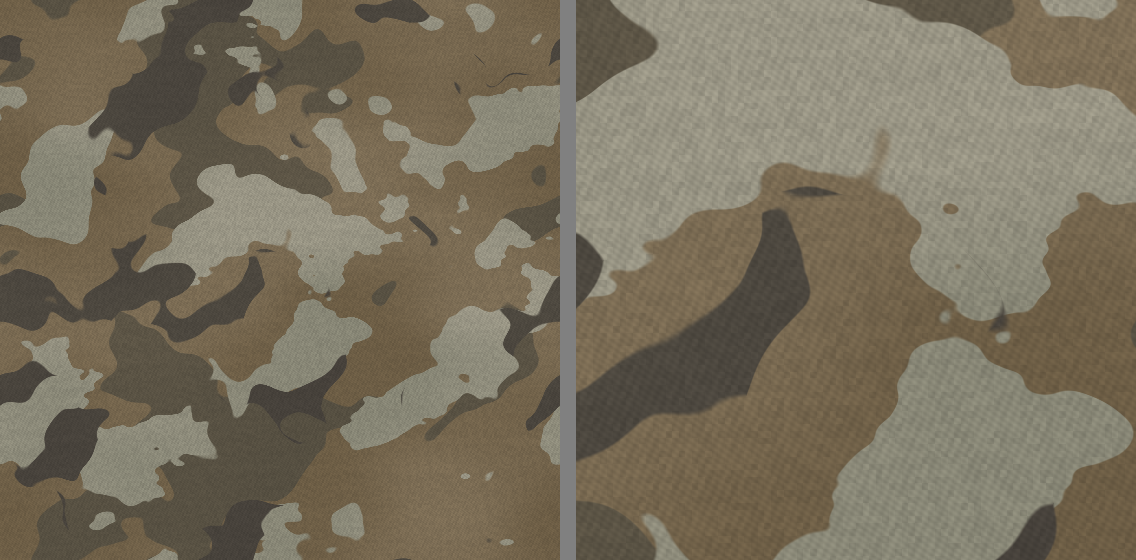
Left: the whole. Right: its middle third, enlarged.
Reproduce this pattern procedurally as a WebGL 1 fragment shader.

```glsl
precision highp float;

uniform vec2 u_resolution;

const float TAU = 6.2831853;

vec3 hash3(vec2 cell, float seed) {
    vec3 q = vec3(dot(cell, vec2(127.1, 311.7)),
                  dot(cell, vec2(269.5, 183.3)),
                  dot(cell, vec2(419.2, 371.9)));
    return fract(sin(q + seed * 17.3) * 43758.5);
}

// Cellular noise: one signed round bump per cell, wrapping after `cells` cells.
float blobs(vec2 p, vec2 cells, float seed) {
    vec2 q = p * cells;
    vec2 home = floor(q);
    float sum = 0.0;
    for (int j = -1; j <= 1; j++) {
        for (int i = -1; i <= 1; i++) {
            vec2 cell = home + vec2(float(i), float(j));
            vec3 h = hash3(floor(mod(cell + 0.5, cells)), seed);
            vec2 d = q - cell - h.xy;
            float bump = max(1.0 - dot(d, d), 0.0);
            sum += (h.z * 2.0 - 1.0) * bump * bump * bump;
        }
    }
    return sum;
}

// A whole-number shear leans shapes up to the right and still wraps.
vec2 lean(vec2 p) {
    return vec2(p.x - p.y, p.y);
}

// Whole-frequency sines bend the outlines.
vec2 bend(vec2 p) {
    return p + 0.010 * sin(TAU * (p.yx * vec2(4.0, 3.0) + p * vec2(2.0, 5.0)))
             + 0.005 * sin(TAU * (p.yx * vec2(13.0, 11.0) + vec2(0.3, 0.7)));
}

float cover(float field, float softness) {
    return smoothstep(-softness, softness, field);
}

// Fine twill with a little irregularity per thread.
float weave(vec2 p) {
    float twill = sin(TAU * (170.0 * p.x + 85.0 * p.y)) * sin(TAU * 160.0 * p.y);
    float thread = hash3(floor(p * 256.0), 9.0).x - 0.5;
    float streak = blobs(p, vec2(6.0, 90.0), 10.0);
    return 0.06 * twill + 0.085 * thread + 0.015 * streak;
}

void main() {
    vec2 p = fract(gl_FragCoord.xy / u_resolution);
    vec2 w = bend(p);
    vec2 s = lean(w);

    // Pale patches: leaning masses, lobed sides and dry-brushed ends
    float pale = blobs(s, vec2(6.0, 7.0), 1.0)
               + 0.55 * blobs(w, vec2(12.0, 14.0), 2.0)
               + 0.28 * blobs(w, vec2(27.0, 30.0), 3.0) - 0.29;
    float dryness = smoothstep(-0.15, 0.35, blobs(w, vec2(9.0), 4.0));
    float ragged = pale + 0.2 * dryness * blobs(p, vec2(54.0, 96.0), 5.0);

    // Olive shadows: broad and smooth, with rounded lobes
    float olive = blobs(w, vec2(5.0, 6.0), 6.0)
                + 0.45 * blobs(s, vec2(10.0, 11.0), 7.0)
                + 0.18 * blobs(w, vec2(23.0), 8.0) - 0.38;

    // Dark twigs: tapering ribbons that wander along the pale outlines
    float spine = 0.35 * pale + 0.7 * blobs(w, vec2(10.0, 11.0), 11.0);
    float reach = blobs(s, vec2(7.0, 8.0), 12.0)
                + 0.35 * blobs(w, vec2(19.0, 21.0), 13.0);
    float twig = reach - 1.6 * abs(spine) - 0.13;

    // Slow fading of the dyed cloth
    float cloud = blobs(p, vec2(3.0, 4.0), 14.0) + 0.4 * blobs(p, vec2(7.0, 9.0), 15.0);
    float fade = smoothstep(-0.55, 0.85, cloud);

    vec3 earth = mix(vec3(0.425, 0.365, 0.270), vec3(0.490, 0.430, 0.335), fade);
    vec3 oliveShade = mix(vec3(0.335, 0.310, 0.255), vec3(0.365, 0.335, 0.275), fade);
    vec3 paleSage = mix(vec3(0.530, 0.525, 0.460), vec3(0.600, 0.585, 0.520), fade);
    vec3 darkUmber = mix(vec3(0.275, 0.255, 0.230), vec3(0.305, 0.285, 0.250), fade);

    vec3 color = mix(earth, oliveShade, cover(olive, 0.012));
    color = mix(color, paleSage, cover(ragged, 0.016));
    color = mix(color, darkUmber, cover(twig, 0.025));

    gl_FragColor = vec4(color * (1.0 + weave(p)), 1.0);
}
```
